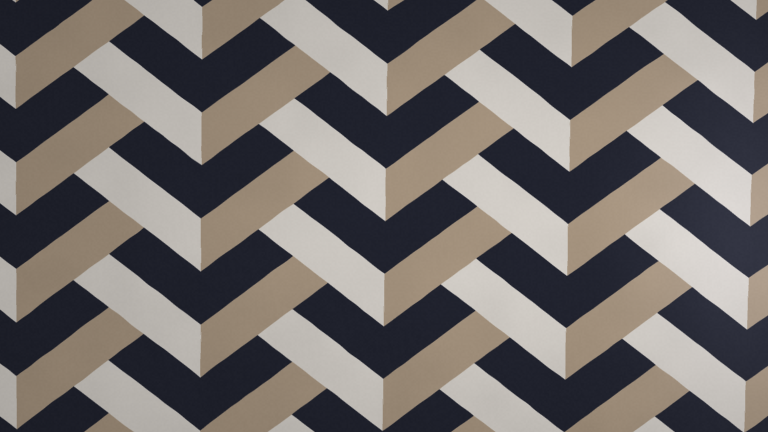
A Shadertoy shader for this pattern:

```glsl
// Painted chevrons that interlock like a braid: pale left arms, tan right arms, dark gaps.
// Each strip between two tip columns is cut by two families of sloped bands; the parity
// and order of the band indices choose the paint. Soft light and hand wobble finish it.

const vec3 DARK = vec3(0.118, 0.126, 0.168);
const vec3 TAN  = vec3(0.595, 0.530, 0.455);
const vec3 PALE = vec3(0.755, 0.738, 0.715);
const float RISE = 2.62;    // climb of an arm across one strip, in band heights
const int SAMPLES = 4;      // antialiasing samples per axis

float hash(vec2 p) {
    return fract(sin(dot(p, vec2(127.1, 311.7))) * 43758.5453);
}

float noise(vec2 p) {
    vec2 i = floor(p), f = fract(p);
    f = f * f * (3.0 - 2.0 * f);
    return mix(mix(hash(i), hash(i + vec2(1, 0)), f.x),
               mix(hash(i + vec2(0, 1)), hash(i + vec2(1, 1)), f.x), f.y);
}

// Canvas position to (tip column, band height), with a slight perspective.
vec2 toLattice(vec2 p) {
    float spacing = 0.4211 + 0.0078 * p.y;
    float column = (p.x - 0.0389 + 0.003 * p.y) / spacing;
    column -= 0.0027 * column * (4.0 - column);
    float period = 0.247 - 0.00197 * column;
    float base = 0.0065 - 0.0023 * column;
    return vec2(column, 2.0 * (p.y - base) / period);
}

bool isEven(float n) {
    return mod(n, 2.0) < 0.5;
}

vec3 chevronPaint(vec2 q) {
    float strip = floor(q.x);
    float across = q.x - strip;
    // Band indices of the arms rising right and of those rising left
    float rightArm = floor(q.y - strip - RISE * across);
    float leftArm = floor(q.y - strip - 1.0 - RISE * (1.0 - across));
    if (isEven(leftArm) && leftArm >= rightArm - 1.0) return PALE;
    if (isEven(rightArm) && leftArm < rightArm) return TAN;
    return DARK;
}

// Small irregularity of hand-painted edges
vec2 wobble(vec2 p, float amount) {
    return amount * (vec2(noise(p * 32.0), noise(p * 32.0 + 47.0)) - 0.5);
}

vec3 smoothPaint(vec2 p, float footprint) {
    vec3 sum = vec3(0.0);
    for (int y = 0; y < SAMPLES; y++) {
        for (int x = 0; x < SAMPLES; x++) {
            vec2 offset = (vec2(x, y) + 0.5) / float(SAMPLES) - 0.5;
            sum += chevronPaint(toLattice(p + offset * footprint));
        }
    }
    return sum / float(SAMPLES * SAMPLES);
}

float glow(vec2 p, vec2 center, vec2 radius) {
    vec2 d = (p - center) / radius;
    return exp(-dot(d, d));
}

void mainImage(out vec4 fragColor, in vec2 fragCoord) {
    vec2 p = fragCoord / iResolution.y;
    vec3 color = smoothPaint(p + wobble(p, 0.002), 1.4 / iResolution.y);

    // Broad light, darker toward the left and the corners
    color *= 0.88 + 0.21 * glow(p, vec2(1.25, 0.52), vec2(1.0, 0.62));

    // Satin sheen at the right edge
    color += vec3(0.075, 0.075, 0.085) * glow(p, vec2(1.74, 0.46), vec2(0.24, 0.42));

    // Mottled paint and fine grain
    color *= 0.985 + 0.03 * noise(p * 14.0);
    color += 0.012 * (noise(p * 260.0) - 0.5);
    fragColor = vec4(color, 1.0);
}
```
